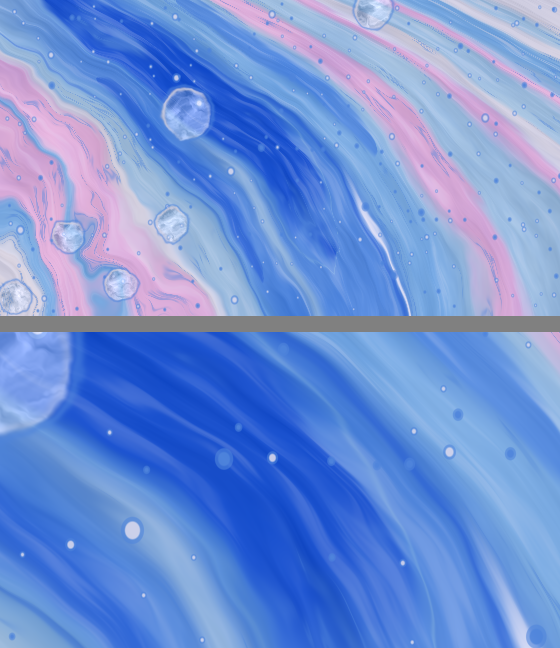
Top, the full canvas; bottom, a detail of the centre.
Reproduce this texture procedurally as a WebGL 1 fragment shader.

```glsl
precision highp float;
// Marbled fluid paint: curved blue, pink and white currents with bubbles and droplets.
uniform vec2 u_resolution;

const vec3 COBALT = vec3(0.13, 0.34, 0.82);
const vec3 AZURE = vec3(0.31, 0.52, 0.86);
const vec3 SKY = vec3(0.46, 0.65, 0.87);
const vec3 MIST = vec3(0.62, 0.74, 0.87);
const vec3 PINK = vec3(0.85, 0.67, 0.85);
const vec3 PEARL = vec3(0.81, 0.80, 0.87);

float hash(vec2 p) {
  p = fract(p * vec2(0.1031, 0.1137));
  p += dot(p, p.yx + 33.33);
  return fract((p.x + p.y) * p.x * 7.31);
}

float noise(vec2 p) {
  vec2 i = floor(p), f = fract(p);
  f = f * f * (3.0 - 2.0 * f);
  return mix(mix(hash(i), hash(i + vec2(1.0, 0.0)), f.x),
             mix(hash(i + vec2(0.0, 1.0)), hash(i + 1.0), f.x), f.y);
}

float fbm(vec2 p) {
  float sum = 0.0, gain = 0.53;
  for (int i = 0; i < 4; i++) {
    sum += gain * noise(p);
    p = mat2(1.6, 1.2, -1.2, 1.6) * p + 7.3;
    gain *= 0.5;
  }
  return sum;
}

float line(float s, float center, float width) {
  float d = (s - center) / width;
  return exp(-d * d);
}

// Lays one paint between two cross-current positions.
vec3 ribbon(vec3 col, vec3 paint, float s, float from, float to, float soft) {
  float cover = smoothstep(from - soft, from + soft, s) * (1.0 - smoothstep(to - soft, to + soft, s));
  return mix(col, paint, cover);
}

// Tapered pool: zero at its core, one at its rim, large past its tips.
float pool(float s, float x, float center, float halfWidth, vec2 span) {
  float u = clamp((x - span.x) / (span.y - span.x), 0.0, 1.0);
  float taper = sqrt(4.0 * u * (1.0 - u));
  return abs(s - center) / (halfWidth * taper + 0.001) + 2.0 * (1.0 - smoothstep(0.0, 0.3, taper));
}

// All currents, ordered from lower left to upper right.
vec3 currents(float s) {
  vec3 col = ribbon(SKY, PEARL, s, -1.0, 0.12, 0.06);
  col = ribbon(col, PINK, s, 0.25, 0.46, 0.03);
  col = ribbon(col, PINK, s, 0.52, 0.69, 0.03);
  col = ribbon(col, PEARL, s, 0.67, 0.72, 0.02);
  col = ribbon(col, MIST, s, 0.72, 0.82, 0.03);
  col = ribbon(col, AZURE, s, 0.87, 1.38, 0.05);
  col = ribbon(col, MIST, s, 1.62, 3.50, 0.06);
  col = ribbon(col, PINK, s, 1.67, 1.81, 0.03);
  col = ribbon(col, PINK, s, 2.02, 2.13, 0.04);
  col = ribbon(col, PEARL, s, 2.13, 2.21, 0.02);
  col = ribbon(col, PINK, s, 2.37, 2.48, 0.04);
  col = ribbon(col, SKY, s, 2.50, 2.70, 0.06);
  col = ribbon(col, PEARL, s, 2.72, 2.83, 0.04);
  return ribbon(col, PEARL, s, 2.93, 4.00, 0.05);
}

// Glassy bubble with a wrinkled interior, dark rim and pale highlight.
vec3 bubble(vec3 col, vec2 p, vec2 center, float radius) {
  vec2 q = (p - center) / radius;
  float d = length(q) + 0.4 * (fbm(q * 1.3 + center * 9.0) - 0.5);
  float swirl = fbm(q * vec2(1.2, 2.2) + 2.5 * fbm(q * 1.5 + center * 5.0));
  vec3 inside = mix(col, mix(SKY, PEARL, swirl), 0.5) + 0.5 * (swirl - 0.5);
  col = mix(col, inside, 1.0 - smoothstep(0.9, 1.0, d));
  col = mix(col, AZURE, 0.55 * line(d, 1.04, 0.07));
  return mix(col, PEARL, line(d, 0.9, 0.07) * (0.2 + 0.6 * smoothstep(-0.5, 0.7, q.y - q.x)));
}

// One hashed droplet per grid cell, white or blue, with a thin rim.
vec3 droplets(vec3 col, vec2 p, float cells, float density, float seed) {
  vec2 g = p * cells, id = floor(g) + seed;
  vec2 center = 0.25 + 0.5 * vec2(hash(id + 17.0), hash(id + 41.0));
  float radius = mix(0.05, 0.12, pow(hash(id + 73.0), 2.0));
  float d = length((fract(g) - center) * vec2(1.0, 0.85));
  float aa = cells / u_resolution.y, on = step(hash(id), density);
  vec3 paint = mix(AZURE, PEARL + 0.06, step(0.4, hash(id + 97.0)));
  col = mix(col, AZURE, 0.6 * on * (1.0 - smoothstep(radius, radius + 1.5 * aa, d)));
  return mix(col, paint, 0.85 * on * (1.0 - smoothstep(radius * 0.7 - aa, radius * 0.7 + aa, d)));
}

// Position across the bending flow: shallow at upper right, steep at the bottom.
float across(vec2 p) {
  float s = p.x + 0.45 * p.y + 0.5 * p.y * p.y;
  float fan = max(0.0, 0.4 * p.x + 1.2 * p.y - 1.25);
  s += 1.5 * fan * fan + 0.14 * (1.0 - p.y) * (1.0 - p.y) * smoothstep(1.15, 1.5, p.x);
  float eddy = 1.0 - smoothstep(0.3, 0.9, p.x + 0.5 * p.y);
  return s + 0.15 * (fbm(p * 2.1 + 3.0) - 0.5) + 0.5 * eddy * (fbm(p * 3.2 + 11.0) - 0.5);
}

void main() {
  vec2 p = gl_FragCoord.xy / u_resolution.y;
  float s = across(p), along = 0.8 * p.y - 0.6 * p.x;
  float strand = fbm(vec2(s * 11.0, along * 2.4));
  float fine = fbm(vec2(s * 40.0 + 4.0 * strand, along * 4.0 + 9.0));
  float cloud = fbm(p * 4.0 + 2.0 * strand);
  float flow = s + 0.12 * (strand - 0.5) + 0.025 * (fine - 0.5);
  vec3 col = currents(flow);

  // Pale lower seam and deep blue pools with light outlines.
  col = mix(col, MIST, 0.8 * line(flow, 1.01, 0.03) * smoothstep(0.45, 0.8, p.x));
  col = mix(col, MIST, 0.6 * smoothstep(0.76, 0.86, flow) * (1.0 - smoothstep(0.0, 0.35, p.x)));
  float deep = pool(flow, p.x, 1.19, 0.14, vec2(0.03, 1.08));
  float upper = pool(flow, p.x, 1.57, 0.09, vec2(0.55, 1.2));
  float lower = pool(flow, p.x, 0.92, 0.05, vec2(0.3, 0.84));
  col = mix(col, AZURE, 0.9 * (1.0 - smoothstep(0.4, 1.0, upper)));
  col = mix(col, COBALT, 0.6 * (1.0 - smoothstep(0.3, 1.1, lower)));
  vec3 depth = mix(COBALT, AZURE, smoothstep(0.45, 0.8, cloud));
  col = mix(col, depth, 1.0 - smoothstep(0.75, 1.05, deep));
  col = mix(col, SKY, 0.5 * line(deep, 1.12, 0.05));

  // Cloudy tints, silky filaments and bright seams.
  col += 0.14 * (fine - 0.5) + 0.08 * (strand - 0.5) + 0.14 * (cloud - 0.5) * vec3(1.0, 0.7, 0.2);
  col = mix(col, PEARL, smoothstep(0.54, 0.75, fine) * mix(0.18, 0.5, smoothstep(2.2, 2.8, s)));
  col = mix(col, AZURE, 0.45 * line(fine, 0.36, 0.03) * smoothstep(0.5, 0.6, cloud));
  col = mix(col, PEARL + 0.1, 0.9 * line(flow, 1.36, 0.009) * (1.0 - smoothstep(0.3, 0.5, p.y)));
  col = mix(col, COBALT, 0.5 * line(flow, 1.335, 0.01) + 0.35 * line(flow, 0.84, 0.007));

  // Droplets in two sizes, then the larger bubbles.
  col = droplets(droplets(col, p, 10.0, 0.2, 5.0), p, 22.0, 0.24, 211.0);
  for (int i = 0; i < 4; i++) {
    float k = float(i);
    col = bubble(col, p, vec2(0.05 + 0.165 * k, 0.06 + 0.17 * mod(k, 2.0) + 0.02 * k), 0.052);
  }
  col = bubble(bubble(col, p, vec2(1.18, 0.97), 0.06), p, vec2(0.59, 0.64), 0.08);
  gl_FragColor = vec4(clamp(col, 0.0, 1.0), 1.0);
}
```
